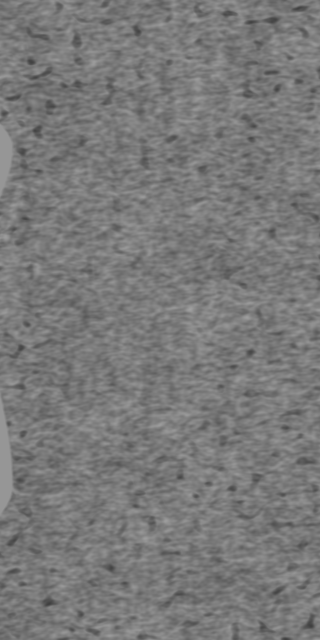
Write a WebGL 2 fragment shader that draws this texture.

```glsl
#version 300 es
precision highp float;
// Worn grey stone: fine sideways grain, scattered dark pits, smooth chips on the left edge.

uniform vec2 u_resolution;
out vec4 fragColor;

const float BASE_GREY = 0.485;
const float CHIP_GREY = 0.59;
const vec2 GRAIN_FREQ = vec2(28.0, 60.0);
const vec2 FINE_FREQ = vec2(51.0, 92.0);
const vec2 MOTTLE_FREQ = vec2(13.0, 21.0);
const vec2 CLOUD_FREQ = vec2(5.0, 6.0);
const vec2 PIT_FREQ = vec2(21.0, 31.0);
const float GRAIN_GAIN = 0.12;
const float FINE_GAIN = 0.08;
const float MOTTLE_GAIN = 0.06;
const float CLOUD_GAIN = 0.055;
const float PIT_DEPTH = 0.15;
const float WARP = 0.008;
const float CHIP_WIDTH = 0.046;
const float CHIP_SOFT = 0.006;

float hash(vec2 p) {
    return fract(sin(dot(p, vec2(127.1, 311.7))) * 43758.5453);
}

// Dot product of a random unit gradient with the offset to its lattice corner
float corner(vec2 cell, vec2 offset) {
    float angle = 6.28319 * hash(cell);
    return dot(vec2(cos(angle), sin(angle)), offset);
}

// Signed gradient noise
float noise(vec2 p) {
    vec2 i = floor(p), f = fract(p);
    vec2 w = f * f * f * (f * (f * 6.0 - 15.0) + 10.0);
    vec2 e = vec2(1.0, 0.0);
    float low = mix(corner(i, f), corner(i + e.xy, f - e.xy), w.x);
    float high = mix(corner(i + e.yx, f - e.yx), corner(i + e.xx, f - e.xx), w.x);
    return mix(low, high, w.y);
}

// Smooth lopsided hump that is zero outside bottom..top
float hump(float y, float bottom, float peak, float top) {
    float rise = clamp((y - bottom) / (peak - bottom), 0.0, 1.0);
    float fall = clamp((top - y) / (top - peak), 0.0, 1.0);
    return sin(1.5708 * min(rise, fall));
}

float segmentDistance(vec2 p, vec2 a, vec2 b) {
    vec2 d = b - a;
    return length(p - a - d * clamp(dot(p - a, d) / dot(d, d), 0.0, 1.0));
}

void main() {
    // One unit is the canvas width; level runs from 0 to 2 upward
    vec2 p = gl_FragCoord.xy / u_resolution.x;
    float level = 2.0 * gl_FragCoord.y / u_resolution.y;

    // Bend the grain so it does not follow straight rows
    vec2 bend = vec2(noise(p * 9.0 + 3.7), noise(p * 11.0 + 41.3));
    vec2 q = p + WARP * bend;
    q += 0.06 * vec2(q.y, -q.x);

    // Grain in two sizes over soft mottling and broad clouds
    float grey = BASE_GREY;
    grey += GRAIN_GAIN * noise(q * GRAIN_FREQ + 17.2);
    grey += FINE_GAIN * noise(q * FINE_FREQ + 71.9);
    grey += MOTTLE_GAIN * noise(q * MOTTLE_FREQ + 36.5);
    grey += CLOUD_GAIN * noise(p * CLOUD_FREQ + 8.4);

    // Pits, denser toward the ends and sides than in the middle
    float bandOffset = (p.x - 0.09) / 0.07;
    float leftBand = exp(-bandOffset * bandOffset);
    float density = 0.4 + 0.4 * smoothstep(0.2, 0.9, abs(level - 1.0));
    density += 0.4 * leftBand + 0.25 * smoothstep(0.6, 1.0, p.x);
    density += 0.7 * noise(p * 4.0 + 25.6);
    float pit = smoothstep(0.16, 0.5, noise((q + WARP * bend.yx) * PIT_FREQ + 53.1));
    grey -= PIT_DEPTH * pit * clamp(density, 0.0, 1.0);
    grey -= 0.018 * leftBand;

    // Pale scratch below the upper chip
    float scratch = segmentDistance(p + WARP * bend, vec2(0.02, 1.25), vec2(0.06, 1.41));
    grey += 0.06 * (1.0 - smoothstep(0.002, 0.016, scratch));

    // Smooth chips along the left edge
    float reach = hump(level, 1.37, 1.54, 1.62) + hump(level, 0.38, 0.48, 0.80);
    float edge = p.x - CHIP_WIDTH * reach + CHIP_SOFT;
    float chip = 1.0 - smoothstep(-CHIP_SOFT, CHIP_SOFT, edge);
    grey = mix(grey, CHIP_GREY, chip * smoothstep(0.0, 0.2, reach));

    fragColor = vec4(vec3(grey), 1.0);
}
```
